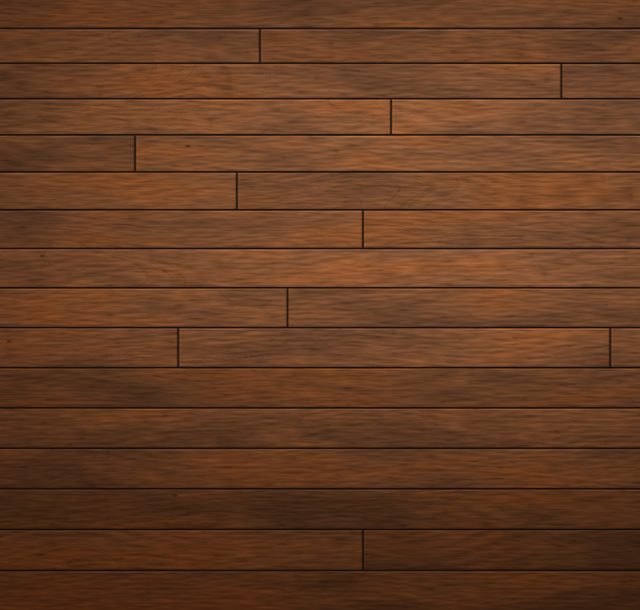
Write a WebGL 1 fragment shader that draws this texture.

```glsl
precision highp float;
// Dark stained floor boards: sixteen rows that widen slightly downwards, with
// staggered end joints. Stretched gradient noise makes the grain and stain,
// and a soft pool of light brightens the upper right.
uniform vec2 u_resolution;

#define SHADE vec3(0.225, 0.112, 0.045)
#define LIT vec3(0.525, 0.335, 0.21)
#define SEAM vec3(0.075, 0.05, 0.045)
#define SMOKE vec3(0.74, 0.77, 0.85)
#define AMBER vec3(1.09, 1.02, 0.90)
#define BEVEL vec3(0.12, 0.10, 0.085)
#define LIGHT_CENTRE vec2(0.68, 0.30)
#define SEAM_HALF 0.0011
#define JOINT_HALF 0.0013
#define GRAIN 0.24
#define TONE_SPREAD 0.16

float hash(vec2 p) {
  return fract(sin(dot(p, vec2(127.1, 311.7))) * 43758.55);
}

float gradientDot(vec2 cell, vec2 offset) {
  float angle = 6.2832 * hash(cell);
  return dot(vec2(cos(angle), sin(angle)), offset);
}

float noise(vec2 p) {
  vec2 i = floor(p), f = p - i;
  vec2 w = f * f * f * (f * (f * 6.0 - 15.0) + 10.0);
  vec2 e = vec2(1.0, 0.0);
  float low = mix(gradientDot(i, f), gradientDot(i + e, f - e), w.x);
  float high = mix(gradientDot(i + e.yx, f - e.yx), gradientDot(i + 1.0, f - 1.0), w.x);
  return 1.5 * mix(low, high, w.y);
}

// Depth of the k-th seam below the top edge
float seamDepth(float k) {
  return 0.0466 + 0.058 * k + 0.00039 * k * k - 0.0031 * sin(0.4488 * k);
}

// Stagger of the end joints: a six-row zigzag, skewed on its falling side
float jointPosition(float row) {
  float course = floor((row - 1.0) / 6.0);
  float d = mod(row - 1.0, 6.0) - 3.0;
  float a = abs(d);
  float skew = (0.397 - 0.2685 * a + 0.1125 * a * a)
             * (1.0 - 2.26 * course + 0.88 * course * course);
  return fract(0.211 + 0.14 * a + 0.019 * a * a + (d < 0.0 ? skew : 0.0));
}

// Full-length boards have no joint
bool hasJoint(float row) {
  bool staggered = row > 0.5 && row < 9.5 && abs(row - 7.0) > 0.5;
  return staggered || abs(row - 14.0) < 0.5;
}

float line(float distance, float halfWidth, float pixel) {
  return 1.0 - smoothstep(halfWidth - 0.6 * pixel, halfWidth + 0.7 * pixel, abs(distance));
}

void main() {
  float aspect = u_resolution.x / u_resolution.y;
  float pixel = 1.0 / u_resolution.y;
  vec2 p = gl_FragCoord.xy * pixel;
  p.y = 1.0 - p.y;
  float u = p.x / aspect;

  // Row and distances to its seams
  float row = 0.0;
  for (int k = 0; k < 15; k++) row += step(seamDepth(float(k)), p.y);
  float below = p.y - seamDepth(row - 1.0);
  float above = seamDepth(row) - p.y;

  // End joints; row nine holds a board between two of them
  float joint = hasJoint(row) ? jointPosition(row) : 9.0;
  float secondJoint = abs(row - 9.0) < 0.5 ? joint + 0.675 : 9.0;
  float board = step(joint, u) + step(secondJoint, u);
  float fromJoint = (u - joint) * aspect;
  float fromSecond = (u - secondJoint) * aspect;
  float toJoint = abs(fromJoint) < abs(fromSecond) ? fromJoint : fromSecond;

  // Lighting and tone of each board
  float seed = hash(vec2(row + 3.0, board * 7.0 + 1.0));
  vec2 toLight = vec2(u, p.y) - LIGHT_CENTRE;
  float light = exp(-dot(toLight * toLight, vec2(1.2, 3.4)));
  vec3 colour = mix(SHADE, LIT, light) * (1.0 + TONE_SPREAD * (seed - 0.5));

  // Smoky and amber stain patches
  vec2 q = p + vec2(seed * 37.0, seed * 19.0);
  float warp = noise(q * vec2(3.0, 10.0));
  float stain = noise(q * vec2(3.0, 12.0)) + 0.5 * noise(q * vec2(8.0, 40.0));
  stain += 0.4 * (seed - 0.5) + 0.3 * (u - 0.5);
  colour *= mix(vec3(1.0), SMOKE, 0.65 * smoothstep(-0.1, 0.8, stain));
  colour *= mix(vec3(1.0), AMBER, smoothstep(-0.1, 0.7, -stain));

  // Grain: fine fibres, longer streaks and sparse dark figure lines
  float fibre = noise(q * vec2(30.0, 250.0));
  float streak = noise(vec2(q.x * 12.0, q.y * 150.0 + warp * 5.0));
  float figure = noise(vec2(q.x * 2.0, q.y * 26.0 + warp * 5.0));
  float figureLine = 1.0 - smoothstep(0.0, 0.08, abs(figure - 0.12));
  figureLine *= smoothstep(0.0, 0.5, warp + 0.1);
  float pore = smoothstep(0.35, 0.8, noise(q * vec2(45.0, 200.0) + 5.0));
  colour *= 1.0 + GRAIN * (0.6 * fibre + 0.45 * streak - 0.35 * figureLine - 0.4 * pore);

  // Rare small knots
  vec2 knotCell = q * vec2(9.0, 26.0);
  vec2 knotOffset = (fract(knotCell) - 0.5) / vec2(9.0, 26.0);
  float knot = step(0.98, hash(floor(knotCell) + 8.0));
  knot *= 1.0 - smoothstep(0.001, 0.005, length(knotOffset * vec2(0.7, 1.5)));
  colour *= 1.0 - 0.35 * knot;

  // Bevels: worn pale upper edge, shaded lower edge and ends
  float wear = 0.6 + 0.6 * noise(vec2(p.x * 6.0, row * 5.3));
  colour += BEVEL * wear * (0.4 + 0.6 * light) * line(below - 0.0029, 0.0008, pixel);
  colour *= 1.0 - 0.18 * (1.0 - smoothstep(0.001, 0.005, above));
  colour *= 1.0 + 0.10 * line(toJoint - 0.0036, 0.0008, pixel);
  colour *= 1.0 - 0.15 * (1.0 - smoothstep(0.001, 0.005, abs(toJoint)));

  // Dark gaps
  float gap = line(min(below, above), SEAM_HALF, pixel) * (0.85 + 0.15 * wear);
  gap = max(gap, 0.75 * line(toJoint, JOINT_HALF, pixel));
  gl_FragColor = vec4(mix(colour, SEAM, clamp(gap, 0.0, 1.0)), 1.0);
}
```
